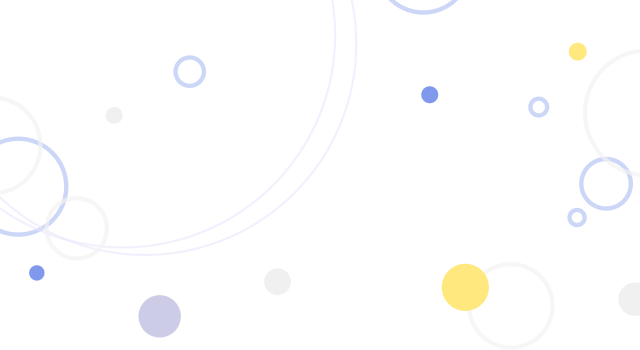
A Shadertoy shader for this background:

```glsl
// Scattered pastel rings and dots with two wide, thin arcs on white.

const float CANVAS_HEIGHT = 420.0; // layout units from bottom to top

const vec3 WHITE = vec3(1.0);
const vec4 PALE_BLUE = vec4(0.80, 0.84, 0.97, 1.0);
const vec4 FAINT_LILAC = vec4(0.91, 0.91, 0.99, 0.6);
const vec4 FAINT_GRAY = vec4(0.95, 0.95, 0.95, 0.7);
const vec4 LIGHT_GRAY = vec4(0.941, 0.941, 0.941, 1.0);
const vec4 CORNFLOWER = vec4(0.50, 0.60, 0.925, 1.0);
const vec4 LAVENDER = vec4(0.80, 0.80, 0.907, 1.0);
const vec4 YELLOW = vec4(1.0, 0.91, 0.48, 0.97);

// Circles are stored as center x, center y, radius.
const vec3 BLUE_RINGS[6] = vec3[6](
    vec3(22.0, 196.0, 57.5), vec3(508.0, 461.0, 56.0),
    vec3(227.7, 334.0, 17.0), vec3(646.5, 291.5, 10.0),
    vec3(727.3, 199.5, 29.7), vec3(692.5, 159.0, 9.0));
const vec3 GRAY_RINGS[4] = vec3[4](
    vec3(-9.0, 245.5, 57.5), vec3(92.0, 146.0, 36.2),
    vec3(777.0, 284.5, 75.0), vec3(613.0, 53.0, 50.0));
const vec3 WIDE_ARCS[2] = vec3[2](
    vec3(147.5, 377.8, 254.7), vec3(174.0, 367.6, 253.5));
const vec3 GRAY_DOTS[3] = vec3[3](
    vec3(137.0, 281.5, 10.2), vec3(333.0, 82.0, 16.0),
    vec3(762.0, 61.0, 20.0));
const vec3 BLUE_DOTS[2] = vec3[2](
    vec3(515.7, 306.3, 10.2), vec3(44.2, 92.5, 9.2));
const vec3 YELLOW_DOTS[2] = vec3[2](
    vec3(693.3, 358.0, 10.7), vec3(558.4, 75.2, 28.3));
const vec3 LAVENDER_DOT = vec3(191.6, 40.4, 25.4);

float circleDistance(vec2 p, vec3 circle) {
    return length(p - circle.xy) - circle.z;
}

float ringDistance(vec2 p, vec3 circle, float width) {
    return abs(circleDistance(p, circle)) - 0.5 * width;
}

// Lay ink over the base wherever the signed distance is negative.
vec3 paint(vec3 base, vec4 ink, float dist, float pixel) {
    float coverage = clamp(0.5 - dist / pixel, 0.0, 1.0);
    return mix(base, ink.rgb, ink.a * coverage);
}

void mainImage(out vec4 fragColor, in vec2 fragCoord) {
    float pixel = CANVAS_HEIGHT / iResolution.y;
    vec2 p = fragCoord * pixel;
    vec3 color = WHITE;

    // Outlines
    for (int i = 0; i < 6; i++)
        color = paint(color, PALE_BLUE, ringDistance(p, BLUE_RINGS[i], 5.2), pixel);
    for (int i = 0; i < 2; i++)
        color = paint(color, FAINT_LILAC, ringDistance(p, WIDE_ARCS[i], 2.6), pixel);
    for (int i = 0; i < 4; i++)
        color = paint(color, FAINT_GRAY, ringDistance(p, GRAY_RINGS[i], 5.0), pixel);

    // Solid dots
    for (int i = 0; i < 3; i++)
        color = paint(color, LIGHT_GRAY, circleDistance(p, GRAY_DOTS[i]), pixel);
    for (int i = 0; i < 2; i++) {
        color = paint(color, CORNFLOWER, circleDistance(p, BLUE_DOTS[i]), pixel);
        color = paint(color, YELLOW, circleDistance(p, YELLOW_DOTS[i]), pixel);
    }
    color = paint(color, LAVENDER, circleDistance(p, LAVENDER_DOT), pixel);

    fragColor = vec4(color, 1.0);
}
```
